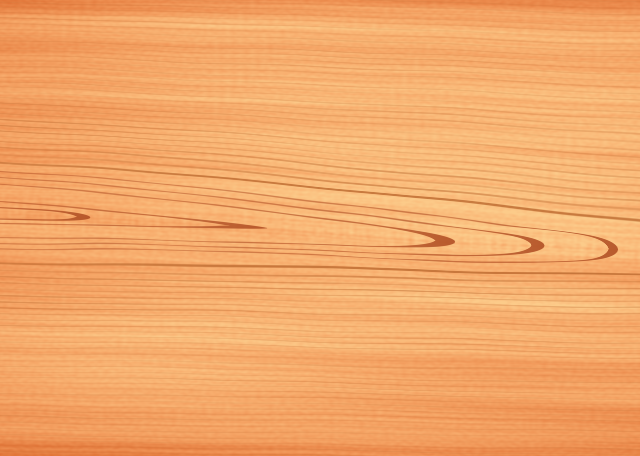
Give the GLSL for this texture, as a Shadertoy shader.

```glsl
// Flat-sawn softwood board: nested cathedral rings with thick tips pointing right,
// surrounded by crisp, nearly level growth lines. Each ring is a crescent between
// two profile curves; the soft bands are stretched gradient noise.

vec2 gradientAt(vec2 cell) {
    float angle = 6.2832 * fract(sin(dot(cell, vec2(127.1, 311.7))) * 43758.5);
    return vec2(cos(angle), sin(angle));
}

float gradientNoise(vec2 p) {
    vec2 i = floor(p), f = p - i;
    vec2 u = f * f * f * (f * (f * 6.0 - 15.0) + 10.0);
    vec2 e = vec2(1, 0);
    float low = mix(dot(gradientAt(i), f), dot(gradientAt(i + e.xy), f - e.xy), u.x);
    float high = mix(dot(gradientAt(i + e.yx), f - e.yx), dot(gradientAt(i + e.xx), f - e.xx), u.x);
    return mix(low, high, u.y);
}

// Half height of a ring at distance s behind its tip
float ringProfile(float s, float bluntness, float spread) {
    if (s < 0.0) return 4.0 * s;
    return bluntness * sqrt(1.0 - exp(-s / 0.05)) + spread * s;
}

// Crescent of late wood; ring = tip position, bluntness, spread, tip thickness
float ringInk(float x, float d, vec4 ring, float armWidth) {
    float s = ring.x - x;
    float squash = d < 0.0 ? 1.0 - 0.25 * smoothstep(0.0, 1.0, s) : 1.0;
    float outer = ringProfile(s, ring.y, ring.z) * squash;
    float slope = (ringProfile(s + 0.002, ring.y, ring.z) - ringProfile(s - 0.002, ring.y, ring.z)) / 0.004;
    float hollow = sqrt(1.0 - exp(-1.4 * max(s - ring.w, 0.0) / ring.w));
    float inner = outer * hollow - armWidth;
    float steepness = length(vec2(1.0, slope));
    float inside = smoothstep(0.0015, -0.0015, (abs(d) - outer) / steepness);
    float core = smoothstep(0.0015, -0.0015, abs(d) - inner);
    return inside * (1.0 - core) * mix(0.55, 1.0, exp(-max(s, 0.0) * 2.5));
}

void mainImage(out vec4 fragColor, in vec2 fragCoord) {
    vec2 p = fragCoord / iResolution.y;
    vec2 uv = fragCoord / iResolution.xy;

    // Grain flow: the pith line tilts down to the right, far grain levels out
    float tilt = 0.028 - 0.062 * p.x + 0.004 * sin(4.0 * p.x);
    float d = p.y - 0.505 - tilt * exp(-2.5 * abs(p.y - 0.505));
    d += 0.006 * gradientNoise(p * vec2(3.5, 7.0));

    // Light falls off towards the borders
    vec2 q = 2.0 * (uv - vec2(0.56, 0.55));
    float tone = 0.79 - 0.17 * q.x * q.x - 0.25 * q.y * q.y;
    tone -= 0.28 * smoothstep(0.92, 1.0, uv.y) + 0.28 * smoothstep(0.06, 0.0, uv.y);

    // Soft bands, then long fibres
    tone += 0.22 * gradientNoise(vec2(p.x * 1.1, d * 4.0) + 23.1);
    tone += 0.36 * gradientNoise(vec2(p.x * 0.6, d * 13.0) + 3.7);
    tone += 0.22 * gradientNoise(vec2(p.x * 0.7, d * 42.0) + 17.3);
    tone += 0.22 * gradientNoise(vec2(p.x * 1.2, d * 150.0) + 41.9);

    // Pores, and short cross flecks at the heart
    tone += 0.14 * gradientNoise(p * vec2(75.0, 150.0));
    tone += 0.20 * gradientNoise(p * vec2(85.0, 14.0)) * exp(-abs(d) * 30.0);

    // Growth lines bend around the heart and tighten with distance
    float side = d < 0.0 ? 0.82 : 1.0;
    float heart = (0.112 - 0.038 * p.x) * side;
    float away = abs(d) - heart;
    float bent = abs(d) - (heart - 0.085 * side) * exp(-4.0 * max(away, 0.0));
    float offset = max(bent - 0.085 * side, 0.0);
    float phase = offset / 0.0125 - 1.8 * (1.0 - exp(-offset / 0.05));
    phase += 0.6 * gradientNoise(vec2(p.x * 0.4, d * 16.0) + 9.1);

    // Each line is a narrow ridge with a strength of its own
    float lineId = floor(phase);
    float lineGap = abs(phase - lineId - 0.5) * 0.0135;
    float strength = 0.9 + 1.2 * gradientNoise(vec2(p.x * 1.1, lineId * 0.73) + 5.5);
    float growth = smoothstep(0.0026, 0.0004, lineGap) * smoothstep(-0.004, 0.0, away);
    growth *= strength * (0.16 + 0.5 * exp(-13.0 * max(away, 0.0)));

    // Cathedral rings
    vec4 rings[5] = vec4[5](
        vec4(0.198, 0.012, 0.015, 0.028),
        vec4(0.586, 0.003, 0.045, 0.075),
        vec4(0.998, 0.016, 0.055, 0.042),
        vec4(1.194, 0.024, 0.053, 0.028),
        vec4(1.355, 0.034, 0.050, 0.020));
    float armWidth = 0.0026 + 0.0018 * gradientNoise(vec2(p.x * 7.0, d * 12.0));
    float ink = 0.0;
    for (int i = 0; i < 5; i++) ink = max(ink, ringInk(p.x, d, rings[i], armWidth));

    // Colours: orange shade to pale honey, then russet late wood
    tone = clamp(tone, -0.15, 1.05);
    vec3 wood = mix(vec3(0.895, 0.49, 0.25), vec3(0.985, 0.78, 0.525), tone);
    wood.r += 0.07 * max(tone * (1.0 - tone), 0.0);
    wood = mix(wood, vec3(0.75, 0.43, 0.20), clamp(growth, 0.0, 0.85));
    wood = mix(wood, vec3(0.70, 0.32, 0.15), ink * 0.92);
    fragColor = vec4(wood, 1.0);
}
```
